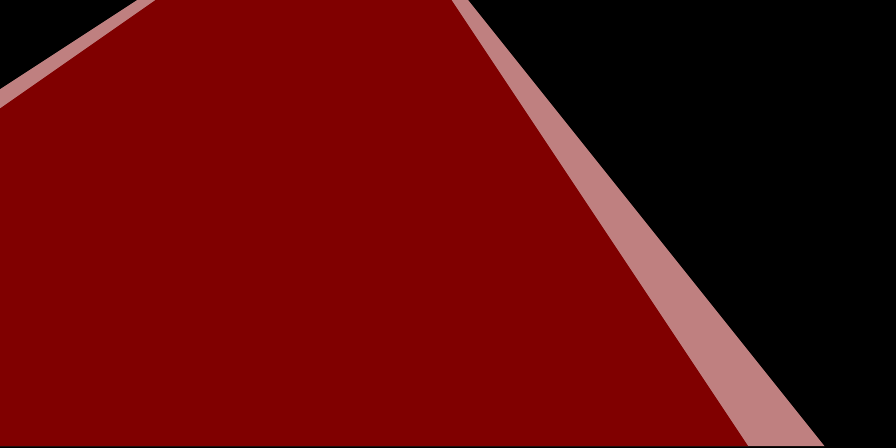
This background is drawn by a Shadertoy shader. Its source:

```glsl
// Signed distance to the line a-b, positive on the right when going from a to b
float rightOf(vec2 p, vec2 a, vec2 b) {
    vec2 dir = normalize(b - a);
    return dot(p - a, vec2(dir.y, -dir.x));
}

// Smooth coverage of a region that is positive inside
float coverage(float dist) {
    float pixel = 1.0 / iResolution.y;
    return smoothstep(-0.5 * pixel, 0.5 * pixel, dist);
}

void mainImage(out vec4 fragColor, in vec2 fragCoord) {
    vec2 p = fragCoord / iResolution.y;

    const vec3 black = vec3(0.0);
    const vec3 maroon = vec3(0.5, 0.0, 0.0);
    const vec3 rose = vec3(0.75, 0.5, 0.5);

    // Outer wedge, visible as the pale rims
    float outer = min(rightOf(p, vec2(0.0, 0.801), vec2(0.306, 1.0)),
                      rightOf(p, vec2(1.045, 1.0), vec2(1.844, 0.0)));

    // Inner wedge, with a steeper right side
    float inner = min(rightOf(p, vec2(0.0, 0.758), vec2(0.347, 1.0)),
                      rightOf(p, vec2(1.008, 1.0), vec2(1.673, 0.0)));

    // Both wedges stop just above the lower border
    float ground = coverage(p.y - 0.004);

    vec3 color = mix(black, rose, coverage(outer) * ground);
    color = mix(color, maroon, coverage(inner) * ground);
    fragColor = vec4(color, 1.0);
}
```
